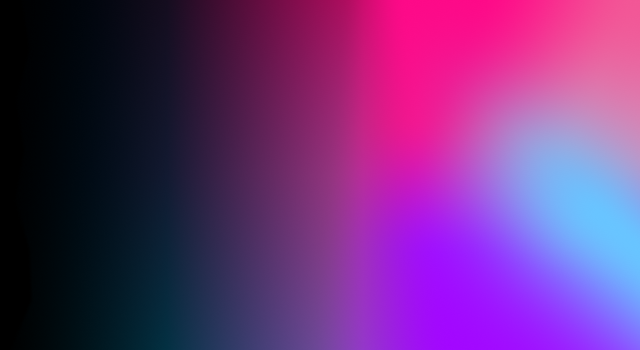
This background is drawn by a WebGL 2 fragment shader. Its source:

```glsl
#version 300 es
precision highp float;
// Soft neon gradient: black through teal and plum to magenta, violet and a sky blue glow.

uniform vec2 u_resolution;
out vec4 fragColor;

// Shadow side, each from bottom to top
const vec3 TEAL = vec3(0.01, 0.19, 0.26);
const vec3 NAVY = vec3(0.07, 0.10, 0.19);
const vec3 INK = vec3(0.08, 0.05, 0.12);
const vec3 SLATE_VIOLET = vec3(0.50, 0.30, 0.65);
const vec3 PLUM = vec3(0.62, 0.21, 0.52);
const vec3 WINE = vec3(0.68, 0.05, 0.37);

// Bright side
const vec3 MAGENTA = vec3(1.00, 0.03, 0.53);
const vec3 CORAL = vec3(0.95, 0.34, 0.59);
const vec3 DUSTY_ROSE = vec3(0.86, 0.52, 0.70);
const vec3 VIOLET = vec3(0.64, 0.02, 1.00);
const vec3 SKY = vec3(0.41, 0.77, 1.00);

// Layout: uv is 0..1 per axis, lengths of the glow are in canvas heights
const float SHADOW_END = 0.26;
const float PLUM_END = 0.54;
const vec2 GLOW_FROM_RIGHT = vec2(0.0, 0.286);
const vec2 GLOW_AXIS = vec2(-0.76, 0.65);
const float GLOW_PLATEAU = 0.143;
const float GLOW_LENGTH = 0.393;
const float GLOW_BELOW = 0.257;
const float GLOW_ABOVE = 0.181;
const float DITHER = 1.0 / 255.0;

float hash(vec2 p) {
    return fract(sin(dot(p, vec2(127.1, 311.7))) * 43758.5453);
}

// Jagged one dimensional noise
float ridgeNoise(float t) {
    float cell = floor(t);
    return mix(hash(vec2(cell, 3.0)), hash(vec2(cell + 1.0, 3.0)), fract(t));
}

vec3 threeStops(vec3 low, vec3 middle, vec3 high, float t) {
    return t < 0.5 ? mix(low, middle, t * 2.0) : mix(middle, high, t * 2.0 - 1.0);
}

// Black edge, dark teal to ink, then a ramp into plum
vec3 shadowSide(vec2 uv) {
    vec3 dark = threeStops(TEAL, NAVY, INK, uv.y);
    vec3 plum = threeStops(SLATE_VIOLET, PLUM, WINE, uv.y);
    float rise = pow(clamp(uv.x / SHADOW_END, 0.0, 1.0), 1.4);
    float rim = 0.015 + 0.045 * ridgeNoise(uv.y * 7.0);
    rise *= smoothstep(rim - 0.004, rim + 0.004, uv.x);
    // Red fades out first in the deepest shadow
    dark.r *= smoothstep(0.10, SHADOW_END, uv.x);
    float ramp = clamp((uv.x - SHADOW_END) / (PLUM_END - SHADOW_END), 0.0, 1.1);
    return mix(dark * rise, plum, ramp);
}

// Magenta and coral above, violet below
vec3 brightSide(vec2 uv) {
    float depth = 1.0 - uv.y;
    vec3 rose = mix(CORAL, DUSTY_ROSE, smoothstep(0.0, 0.45, depth));
    float roseAmount = smoothstep(0.74, 1.0, uv.x + 0.22 * depth);
    vec3 upper = mix(MAGENTA, rose, roseAmount);
    float lag = 0.12 * smoothstep(0.72, 1.0, uv.x);
    return mix(upper, VIOLET, smoothstep(0.33, 0.74, depth - lag));
}

// Slanted streak of light that starts at the right edge
float skyGlow(vec2 offset) {
    float along = max(dot(offset, GLOW_AXIS) - GLOW_PLATEAU, 0.0) / GLOW_LENGTH;
    float across = dot(offset, vec2(GLOW_AXIS.y, -GLOW_AXIS.x));
    across /= across > 0.0 ? GLOW_ABOVE : GLOW_BELOW;
    return exp(-along * along - across * across);
}

void main() {
    vec2 uv = gl_FragCoord.xy / u_resolution;
    float aspect = u_resolution.x / u_resolution.y;

    // The seam between the sides is wider towards the bottom
    float seamStart = mix(0.48, 0.535, uv.y);
    float seamEnd = mix(0.71, 0.635, uv.y);
    vec3 color = mix(shadowSide(uv), brightSide(uv), smoothstep(seamStart, seamEnd, uv.x));

    vec2 glowCenter = vec2(aspect, 0.0) + GLOW_FROM_RIGHT;
    vec2 offset = vec2(uv.x * aspect, uv.y) - glowCenter;
    color = mix(color, SKY, skyGlow(offset));

    // Fine dither against banding
    color += (hash(gl_FragCoord.xy) - 0.5) * DITHER;
    fragColor = vec4(clamp(color, 0.0, 1.0), 1.0);
}
```
